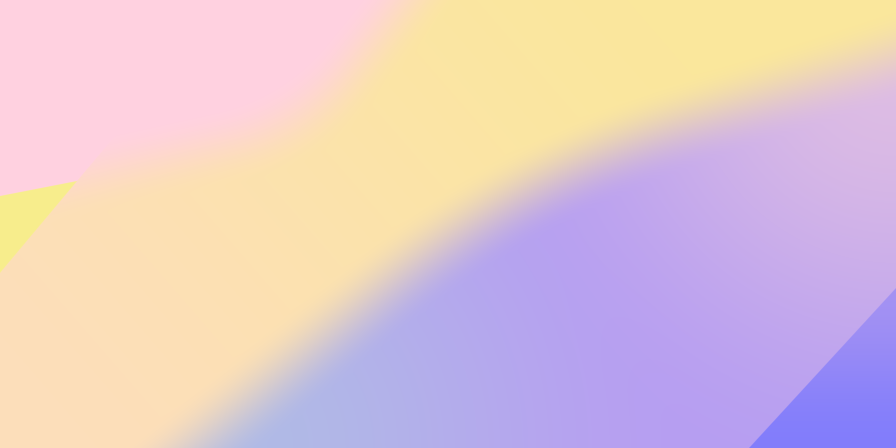
This background is drawn by a WebGL 2 fragment shader. Its source:

```glsl
#version 300 es
precision highp float;

uniform vec2 u_resolution;
out vec4 outColor;

const vec3 PINK = vec3(1.00, 0.82, 0.88);
const vec3 PEACH = vec3(0.99, 0.87, 0.73);
const vec3 BUTTER = vec3(0.98, 0.905, 0.61);
const vec3 LEMON = vec3(0.97, 0.93, 0.55);
const vec3 LILAC = vec3(0.715, 0.62, 0.945);
const vec3 SKY = vec3(0.69, 0.73, 0.90);
const vec3 ORCHID = vec3(0.87, 0.74, 0.89);
const vec3 PERIWINKLE = vec3(0.64, 0.57, 0.95);
const vec3 INDIGO = vec3(0.51, 0.49, 0.985);

// Signed distance to the line a-b, positive on its left side
float lineSide(vec2 p, vec2 a, vec2 b) {
    vec2 d = normalize(b - a);
    return dot(p - a, vec2(-d.y, d.x));
}

// Intersection of two half planes with a rounded corner
float smoothMin(float a, float b, float radius) {
    float h = max(radius - abs(a - b), 0.0) / radius;
    return min(a, b) - 0.25 * h * h * radius;
}

float softEdge(float d, float blur) {
    return smoothstep(-blur, blur, d);
}

float glow(vec2 p, vec2 center, float radius) {
    return 1.0 - smoothstep(0.0, radius, distance(p, center));
}

vec3 lilacField(vec2 p) {
    vec3 color = mix(LILAC, SKY, glow(p, vec2(0.50, 0.0), 1.05));
    return mix(color, ORCHID, glow(p, vec2(2.0, 0.88), 0.98));
}

void main() {
    // Canvas space: x spans 0 to 2, y spans 0 to 1
    vec2 p = gl_FragCoord.xy / u_resolution * vec2(2.0, 1.0);
    float crisp = 0.75 / u_resolution.y;

    // Warm diagonal band
    float warmth = smoothstep(0.0, 1.9, p.x * 0.75 + p.y * 0.65);
    vec3 color = mix(PEACH, BUTTER, warmth);

    // Blurred pink bank
    float pinkLower = lineSide(p, vec2(0.0, 0.565), vec2(0.69, 0.715));
    float pinkRight = lineSide(p, vec2(0.74, 0.79), vec2(0.91, 1.0));
    color = mix(color, PINK, softEdge(smoothMin(pinkLower, pinkRight, 0.10), 0.09));

    // Blurred lilac bank
    float lilacUpper = lineSide(p, vec2(2.0, 0.878), vec2(1.198, 0.615));
    float lilacLeft = lineSide(p, vec2(1.12, 0.57), vec2(0.43, 0.0));
    color = mix(color, lilacField(p), softEdge(smoothMin(lilacUpper, lilacLeft, 0.15), 0.10));

    // Crisp left fold, pink above lemon
    vec2 foldTip = vec2(0.172, 0.596);
    float foldTop = lineSide(p, vec2(0.0, 0.5625), foldTip);
    float fold = lineSide(p, vec2(0.0, 0.391), foldTip);
    vec3 foldColor = mix(LEMON, PINK, softEdge(foldTop, crisp));
    color = mix(color, foldColor, softEdge(fold, crisp));

    // Crisp indigo corner
    float corner = lineSide(p, vec2(2.0, 0.357), vec2(1.672, 0.0));
    vec3 cornerColor = mix(INDIGO, PERIWINKLE, smoothstep(0.0, 0.36, p.y));
    color = mix(color, cornerColor, softEdge(corner, crisp));

    outColor = vec4(color, 1.0);
}
```
